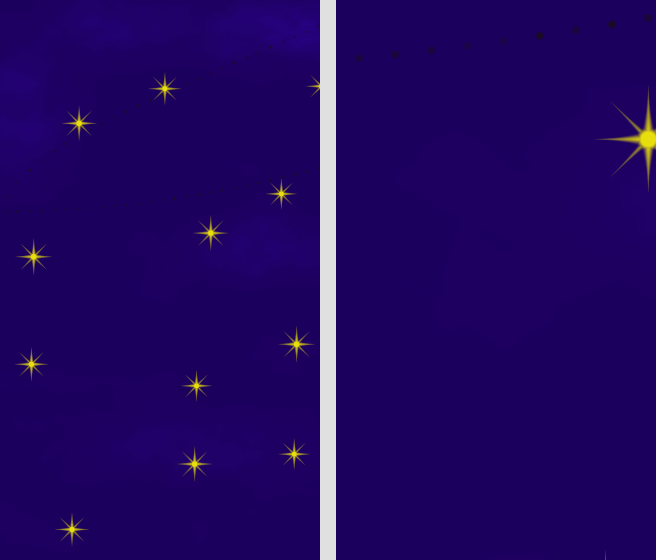
Left: the whole. Right: its middle third, enlarged.
This background is drawn by a WebGL 2 fragment shader. Its source:

```glsl
#version 300 es
precision highp float;

uniform vec2 u_resolution;
out vec4 fragColor;

const vec3 NIGHT = vec3(0.11, 0.0, 0.365);
const vec3 HAZE = vec3(0.165, 0.01, 0.55);
const vec3 DOT_INK = vec3(0.10, 0.04, 0.12);
const vec3 STAR_YELLOW = vec3(0.91, 0.87, 0.05);
const vec2 STAR_CELL = vec2(0.21, 0.24);

vec2 hash2(vec2 p) {
    vec3 q = fract(p.xyx * vec3(0.1031, 0.1030, 0.0973));
    q += dot(q, q.yzx + 33.33);
    return fract((q.xx + q.yz) * q.zy);
}

float gradientDot(vec2 corner, vec2 offset) {
    float angle = 6.2832 * hash2(corner + 50.0).x;
    return dot(vec2(cos(angle), sin(angle)), offset);
}

float gradientNoise(vec2 p) {
    vec2 i = floor(p), f = fract(p);
    vec2 u = f * f * f * (f * (f * 6.0 - 15.0) + 10.0);
    vec2 e = vec2(0.0, 1.0);
    float low = mix(gradientDot(i, f), gradientDot(i + e.yx, f - e.yx), u.x);
    float high = mix(gradientDot(i + e, f - e), gradientDot(i + 1.0, f - 1.0), u.x);
    return mix(low, high, u.y);
}

float fbm(vec2 p) {
    float sum = 0.0, gain = 0.6;
    for (int octave = 0; octave < 4; octave++) {
        sum += gain * gradientNoise(p);
        p = p * 2.03 + 17.3;
        gain *= 0.5;
    }
    return sum;
}

// Soft elliptical bank of haze
float hazeBank(vec2 p, vec2 center, vec2 radius) {
    vec2 d = (p - center) / radius;
    return exp(-dot(d, d));
}

float hazeAmount(vec2 p) {
    vec2 warped = p + 0.05 * vec2(fbm(p * 9.0), fbm(p * 9.0 + 31.0));
    float banks = 0.72 * hazeBank(warped, vec2(0.53, 0.95), vec2(0.13, 0.055));
    banks += 0.45 * hazeBank(warped, vec2(0.03, 0.80), vec2(0.09, 0.10));
    banks += 0.38 * hazeBank(warped, vec2(0.21, 0.955), vec2(0.14, 0.05));
    banks += 0.38 * hazeBank(warped, vec2(0.48, 0.555), vec2(0.11, 0.05));
    banks += 0.28 * hazeBank(warped, vec2(0.34, 0.20), vec2(0.17, 0.05));
    float wisps = 0.9 + 1.3 * fbm(p * vec2(14.0, 18.0));
    float veil = 0.01 + 0.10 * fbm(p * vec2(5.0, 8.0) + 7.0);
    return clamp(banks * wisps + veil, 0.0, 1.0);
}

// Heights of the two dotted trails
float trailHeight(float x, int trail) {
    return trail == 0 ? 0.705 + 0.435 * x - 0.07 * exp(-x / 0.07)
                      : 0.622 + 0.24 * x * x;
}

float dottedTrail(vec2 p, int trail, float spacing, float radius, float pixel) {
    float index = floor(p.x / spacing);
    float x = (index + 0.5) * spacing;
    float d = length(p - vec2(x, trailHeight(x, trail)));
    float strength = mix(0.35, 0.95, hash2(vec2(index, float(trail) + 5.0)).x);
    return strength * (1.0 - smoothstep(radius - pixel, radius + pixel, d));
}

// Spike along x: thin and dim at its tips, with soft sides
float spike(vec2 p, float reach, float width, float pixel) {
    float taper = clamp(1.0 - abs(p.x) / reach, 0.0, 1.0);
    float halfWidth = width * taper * taper + 0.9 * pixel;
    return pow(taper, 0.7) * (1.0 - smoothstep(0.0, halfWidth, abs(p.y)));
}

float star(vec2 p, float reach, float pixel) {
    vec2 diagonal = vec2(p.x + p.y, p.y - p.x) * 0.70711;
    float upright = max(spike(p, reach, reach * 0.16, pixel),
                        spike(p.yx, reach, reach * 0.16, pixel));
    float slanted = max(spike(diagonal, reach, reach * 0.08, pixel),
                        spike(diagonal.yx, reach, reach * 0.08, pixel));
    float core = 1.0 - smoothstep(reach * 0.12, reach * 0.25, length(p));
    return max(core, max(upright, 0.7 * slanted));
}

float starField(vec2 p, float pixel) {
    vec2 cell = floor(p / STAR_CELL);
    float light = 0.0;
    for (int y = -1; y <= 1; y++) {
        for (int x = -1; x <= 1; x++) {
            vec2 id = cell + vec2(x, y);
            vec2 center = (id + 0.5 + 0.62 * (hash2(id + 13.0) - 0.5)) * STAR_CELL;
            float reach = mix(0.027, 0.034, hash2(id + 71.0).x);
            light = max(light, star(p - center, reach, pixel));
        }
    }
    return light;
}

void main() {
    float pixel = 1.0 / u_resolution.y;
    vec2 p = gl_FragCoord.xy * pixel;
    vec3 color = mix(NIGHT, HAZE, hazeAmount(p));
    for (int trail = 0; trail < 2; trail++)
        color = mix(color, DOT_INK, dottedTrail(p, trail, 0.0215, 0.0022, pixel));
    color = mix(color, STAR_YELLOW, starField(p, pixel));
    fragColor = vec4(color, 1.0);
}
```
